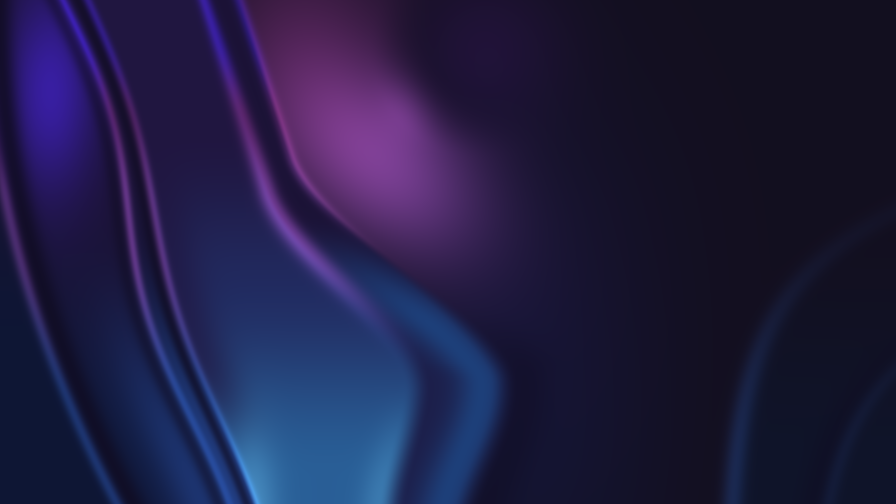
Write a Shadertoy shader that draws this background.

```glsl
const vec3 NIGHT   = vec3(0.072, 0.058, 0.120);
const vec3 NAVY    = vec3(0.055, 0.085, 0.205);
const vec3 INDIGO  = vec3(0.125, 0.085, 0.250);
const vec3 SHADOW  = vec3(0.060, 0.045, 0.130);
const vec3 VIOLET  = vec3(0.150, 0.060, 0.560);
const vec3 CRIMSON = vec3(0.340, 0.100, 0.290);
const vec3 ORCHID  = vec3(0.460, 0.215, 0.500);
const vec3 AZURE   = vec3(0.120, 0.260, 0.500);
const vec3 SKY     = vec3(0.160, 0.370, 0.590);
const vec3 ICE     = vec3(0.300, 0.580, 0.780);

const vec2 GLOW_CENTER = vec2(0.755, 0.325);
const vec2 GLOW_SIZE   = vec2(0.230, 0.150);
const vec2 GLOW_AXIS   = vec2(0.75, 0.66);
const vec2 HOLLOW      = vec2(0.960, 0.090);

float bell(float x, float width) {
    x /= width;
    return exp(-x * x);
}

float spot(vec2 p, vec2 center, vec2 size) {
    vec2 q = (p - center) / size;
    return exp(-dot(q, q));
}

// Fold paths: horizontal position at depth t below the top edge
float bulgingPath(float t, float start, vec2 bulge, vec4 span) {
    return start + 0.33 * t + bulge.x * smoothstep(span.x, span.y, t)
                            - bulge.y * smoothstep(span.z, span.w, t);
}

float wavyPath(float t, float start, float slope, float wave) {
    return start + slope * t + wave * sin(7.54 * t);
}

float arcPath(float t) {
    return 1.43 + 0.35 * exp((0.405 - t) / 0.17);
}

// Turns a horizontal offset into an approximate true distance
float toDistance(float offset) {
    vec2 slope = vec2(dFdx(offset), dFdy(offset)) * iResolution.y;
    return offset / max(length(slope), 0.5);
}

// Light running along a crease, from violet through orchid to blue
vec3 creaseColor(float t) {
    vec3 c = mix(VIOLET, CRIMSON, smoothstep(0.08, 0.23, t));
    c = mix(c, ORCHID, smoothstep(0.22, 0.40, t));
    return mix(c, AZURE, smoothstep(0.50, 0.80, t));
}

void mainImage(out vec4 fragColor, in vec2 fragCoord) {
    vec2 p = vec2(fragCoord.x, iResolution.y - fragCoord.y) / iResolution.y;
    float t = p.y;

    // Signed distances, positive to the right of each crease
    float outer = toDistance(p.x - bulgingPath(t, 0.475, vec2(0.28, 0.20), vec4(0.31, 0.76, 0.72, 1.12)));
    float inner = toDistance(p.x - bulgingPath(t, 0.405, vec2(0.19, 0.17), vec4(0.38, 0.78, 0.68, 1.10)));
    float midR  = toDistance(p.x - wavyPath(t, 0.174, 0.315, 0.018));
    float midL  = toDistance(p.x - wavyPath(t, 0.127, 0.305, 0.025));
    float left  = toDistance(p.x - (0.262 * t * t - 0.03));
    float arc   = toDistance(p.x - arcPath(t));
    float arc2  = toDistance(p.x - arcPath(t - 0.20) - 0.17);
    vec3 crease = creaseColor(t);
    float low = smoothstep(0.45, 1.0, t);

    // Leftmost sheet
    vec3 color = mix(INDIGO * 0.75, NAVY, smoothstep(0.2, 0.7, t));

    // Left sheet: violet pool above, blue sheen below
    vec3 sheet = mix(INDIGO * 0.85, NAVY * 1.15, smoothstep(0.35, 0.9, t));
    sheet += VIOLET * 0.75 * spot(p, vec2(0.10, 0.18), vec2(0.09, 0.20));
    sheet += AZURE * 0.40 * low * bell(midL + 0.05, 0.06);
    sheet = mix(sheet, SHADOW, 0.80 * bell(left - 0.028, 0.025));
    sheet = mix(sheet, SHADOW, 0.45 * bell(midL + 0.022, 0.014));
    color = mix(color, sheet, smoothstep(-0.008, 0.012, left));
    color += crease * 0.45 * smoothstep(0.15, 0.4, t) * bell(left, 0.012);

    // Narrow pleat
    sheet = mix(INDIGO * 0.9, NAVY * 1.1, smoothstep(0.3, 0.8, t));
    sheet += AZURE * 0.7 * low * bell(midL - 0.022, 0.018);
    sheet = mix(sheet, SHADOW, 0.65 * bell(midR + 0.016, 0.013));
    color = mix(color, sheet, smoothstep(-0.005, 0.006, midL));
    color += crease * 0.60 * bell(midL, 0.009);

    // Wide sheet, brightening towards the bottom
    sheet = mix(INDIGO, vec3(0.13, 0.17, 0.38), smoothstep(0.25, 0.62, t));
    sheet = mix(sheet, SKY, smoothstep(0.55, 0.95, t));
    sheet = mix(sheet, INDIGO, 0.65 * bell(midR - 0.015, 0.055) * (1.0 - smoothstep(0.7, 0.95, t)));
    sheet = mix(sheet, ICE, 0.85 * spot(p, vec2(0.50, 1.02), vec2(0.05, 0.15)));
    sheet = mix(sheet, ICE, 0.50 * smoothstep(0.75, 1.0, t) * bell(inner + 0.025, 0.04));
    color = mix(color, sheet, smoothstep(-0.006, 0.007, midR));
    color += crease * 0.50 * bell(midR, 0.009);

    // Band between the two bulging creases
    sheet = mix(INDIGO * 0.85, vec3(0.11, 0.12, 0.29), smoothstep(0.4, 0.75, t));
    sheet = mix(sheet, AZURE * 0.95, smoothstep(0.42, 0.65, t) * bell(outer + 0.045, 0.050));
    float softness = mix(0.006, 0.028, smoothstep(0.4, 0.8, t));
    color = mix(color, sheet, smoothstep(-softness, softness, inner));
    color += crease * 0.70 * (1.0 - smoothstep(0.45, 0.75, t)) * bell(inner, 0.012 + 0.018 * t);

    // Open field with a faint indigo haze
    vec3 field = NIGHT + vec3(0.015, 0.018, 0.075) * spot(p, vec2(1.02, 0.58), vec2(0.28, 0.42));
    field += vec3(0.0, 0.015, 0.045) * low * (1.0 - smoothstep(1.0, 1.5, p.x));
    field += vec3(0.05, 0.01, 0.08) * spot(p, HOLLOW, vec2(0.16, 0.16));

    // Orchid glow wrapped around a dark hollow
    vec2 g = p - GLOW_CENTER;
    g = vec2(dot(g, GLOW_AXIS), dot(g, vec2(-GLOW_AXIS.y, GLOW_AXIS.x)));
    float rim = smoothstep(0.09, 0.23, distance(p, HOLLOW));
    field += ORCHID * 0.80 * rim * spot(g, vec2(0.0), GLOW_SIZE);
    field += CRIMSON * 0.55 * rim * spot(p, vec2(0.60, 0.10), vec2(0.20, 0.25));
    field += ORCHID * 0.28 * rim * spot(p, vec2(0.82, 0.20), vec2(0.06, 0.07));
    field = mix(field, SHADOW, 0.45 * smoothstep(0.6, 0.75, t) * bell(outer - 0.04, 0.05));
    color = mix(color, field, smoothstep(-softness, softness, outer));
    color += crease * 0.50 * (1.0 - smoothstep(0.32, 0.52, t)) * bell(outer, 0.011);

    // Faint arcs at lower right
    float fade = smoothstep(0.38, 0.95, t);
    color = mix(color, vec3(0.055, 0.085, 0.175), 0.75 * fade * smoothstep(-0.02, 0.03, arc));
    color += AZURE * (0.06 + 0.26 * fade) * bell(arc - 0.012, 0.022);
    color = mix(color, SHADOW, 0.45 * fade * bell(arc2 + 0.02, 0.03));
    color += AZURE * 0.12 * fade * bell(arc2 - 0.01, 0.016);

    fragColor = vec4(clamp(color, 0.0, 1.0), 1.0);
}
```
